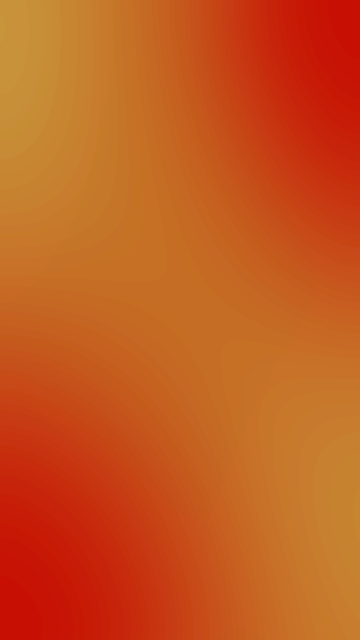
This background is drawn by a Shadertoy shader. Its source:

```glsl
// Soft amber backdrop with red glows in two opposite corners and gold in the others.

#define RED vec3(0.78, 0.06, 0.01)
#define AMBER vec3(0.772, 0.463, 0.152)
#define GOLD vec3(0.785, 0.58, 0.23)
#define RED_ROUNDNESS 1.7
#define RED_FALLOFF 2.4
#define GOLD_ROUNDNESS 2.0
#define GOLD_FALLOFF 2.0
#define LOWER_GOLD 0.62
#define TONE_STEPS 96.0

// Corner glow: 1 at its centre, fading to 0; roundness below 2 leans to a diamond.
float glow(vec2 p, vec2 centre, vec2 radius, float roundness, float falloff) {
    vec2 d = pow(abs(p - centre) / radius + 1e-5, vec2(roundness));
    return exp(-pow(d.x + d.y, falloff / roundness));
}

void mainImage(out vec4 fragColor, in vec2 fragCoord) {
    vec2 uv = fragCoord / iResolution.xy;

    // Gold light at upper left and lower right
    float gold = glow(uv, vec2(0.0, 0.95), vec2(0.28, 0.35), GOLD_ROUNDNESS, GOLD_FALLOFF)
               + LOWER_GOLD * glow(uv, vec2(1.0, 0.22), vec2(0.38, 0.31), GOLD_ROUNDNESS, GOLD_FALLOFF);

    // Red light at lower left and upper right
    float red = glow(uv, vec2(0.0, 0.02), vec2(0.61, 0.42), RED_ROUNDNESS, RED_FALLOFF)
              + glow(uv, vec2(1.0, 0.99), vec2(0.46, 0.43), RED_ROUNDNESS, RED_FALLOFF);

    // Layer the lights over the amber base
    vec3 colour = mix(AMBER, GOLD, min(gold, 1.0));
    colour = mix(colour, RED, min(red, 1.0));

    // Faint tonal banding
    colour = floor(colour * TONE_STEPS + 0.5) / TONE_STEPS;

    fragColor = vec4(colour, 1.0);
}
```
